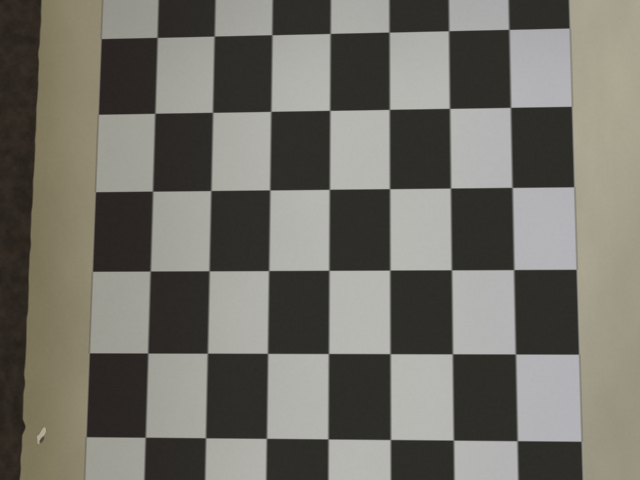
A Shadertoy shader for this pattern:

```glsl
// A printed checkerboard, eight columns wide, on a worn beige board over a dark floor.
// Each pixel is mapped back through a gentle lens and perspective warp to cell
// coordinates, then shaded with soft stripes, uneven lighting and fine grain.

#define HALF_COLUMNS 4.0
#define COLUMN_WIDTH vec2(0.1215, 0.1298)   // top, bottom
#define COLUMN_AXIS vec2(0.6892, 0.6840)    // top, bottom
#define ROW_HEIGHT 0.1710
#define ROW_AXIS 0.5642
#define ROW_FAN 0.0065
#define WARP vec2(0.0056, 0.0132)           // growth of cells to the right and down
#define BOARD_EDGE vec2(0.086, 0.042)       // top, bottom
#define SIDE_BLUR 0.0038
#define ROW_BLUR 0.0014
#define GRAIN 0.012

float hash(vec2 p) {
    vec3 q = fract(vec3(p.xyx) * 0.1031);
    q += dot(q, q.yzx + 33.33);
    return fract((q.x + q.y) * q.z);
}

float noise(vec2 p) {
    vec2 i = floor(p), f = fract(p);
    f = f * f * (3.0 - 2.0 * f);
    return mix(mix(hash(i), hash(i + vec2(1, 0)), f.x),
               mix(hash(i + vec2(0, 1)), hash(i + vec2(1, 1)), f.x), f.y);
}

float fbm(vec2 p) {
    float sum = 0.0, amplitude = 0.5;
    for (int i = 0; i < 4; i++) {
        sum += amplitude * noise(p);
        p = p * 2.03 + 17.1;
        amplitude *= 0.5;
    }
    return sum;
}

// Alternates +1 and -1 on successive unit intervals, with soft steps.
float stripe(float s, float blur) {
    float wave = 0.5 - abs(mod(s + 0.5, 2.0) - 1.0);
    return 2.0 * smoothstep(-blur, blur, wave) - 1.0;
}

// Position in cells, measured from the middle of the sheet; y runs down.
vec2 cellCoord(vec2 p) {
    float dx = p.x - 0.686;
    vec2 d = vec2((p.x - mix(COLUMN_AXIS.x, COLUMN_AXIS.y, p.y))
                  / mix(COLUMN_WIDTH.x, COLUMN_WIDTH.y, p.y),
                  (p.y - ROW_AXIS + 0.004 * dx) / (ROW_HEIGHT + ROW_FAN * dx));
    return d / (1.0 + WARP * d);
}

vec3 printedSheet(vec2 cell, vec2 blur) {
    float check = 0.5 + 0.5 * stripe(cell.x, blur.x) * stripe(cell.y, blur.y);
    vec3 white = mix(vec3(0.61, 0.605, 0.57), vec3(0.715, 0.715, 0.695),
                     smoothstep(-4.5, 0.5, cell.x));
    white = mix(white, vec3(0.70, 0.70, 0.715), smoothstep(1.0, 4.0, cell.x));
    white *= 1.0 - 0.07 * smoothstep(-2.0, -3.6, cell.y);
    vec3 black = mix(vec3(0.165, 0.145, 0.135), vec3(0.18, 0.178, 0.16),
                     smoothstep(-4.0, -1.0, cell.x));
    return mix(black, white, check);
}

vec3 beigeBoard(vec2 p) {
    vec3 left = mix(vec3(0.48, 0.45, 0.35), vec3(0.56, 0.53, 0.44),
                    smoothstep(0.05, 0.21, p.x));
    vec3 right = mix(vec3(0.66, 0.64, 0.565), vec3(0.59, 0.57, 0.50),
                     smoothstep(0.3, 1.1, p.y + 1.5 * (p.x - 1.25)));
    vec3 color = mix(left, right, smoothstep(0.4, 0.9, p.x));
    return color * (0.96 + 0.08 * fbm(p * vec2(14.0, 7.0)));
}

void mainImage(out vec4 fragColor, in vec2 fragCoord) {
    float pixel = 1.0 / iResolution.y;
    vec2 p = fragCoord * pixel;
    p.y = 1.0 - p.y;

    vec2 cell = cellCoord(p);
    float columnWidth = mix(COLUMN_WIDTH.x, COLUMN_WIDTH.y, p.y);
    vec2 blur = max(vec2(SIDE_BLUR, ROW_BLUR), pixel) / vec2(columnWidth, ROW_HEIGHT);

    // Board with a small chip near its lower left corner
    vec3 board = beigeBoard(p);
    vec2 chip = p - vec2(0.085, 0.908);
    chip.x += 0.45 * chip.y;
    float chipDist = length(chip * vec2(1.6, 0.65)) + 0.008 * (noise(p * 120.0) - 0.5);
    board = mix(board, vec3(0.68, 0.66, 0.58), 1.0 - smoothstep(0.008, 0.012, chipDist));
    float chipShade = length((chip - vec2(0.006, 0.008)) * vec2(1.5, 0.8));
    board *= 1.0 - 0.4 * (1.0 - smoothstep(0.003, 0.008, chipShade));

    // Sheet on board
    float onSheet = smoothstep(-blur.x, blur.x, HALF_COLUMNS - abs(cell.x));
    vec3 color = mix(board, printedSheet(cell, blur), onSheet);

    // Floor beyond the ragged left edge
    float edge = mix(BOARD_EDGE.x, BOARD_EDGE.y, p.y) + 0.003 * (noise(p * 45.0) - 0.5);
    edge += 0.006 * (1.0 - smoothstep(0.0, 0.02, abs(p.y - 0.89)));
    vec3 ground = vec3(0.18, 0.155, 0.13) * (0.75 + 0.5 * fbm(p * 60.0));
    float edgeBlur = max(0.0025, pixel);
    color = mix(ground, color, smoothstep(-edgeBlur, edgeBlur, p.x - edge));

    // Cloudy tone and fine grain
    color *= 0.985 + 0.03 * fbm(p * 6.0);
    color += GRAIN * (noise(p * 300.0) - 0.5);
    fragColor = vec4(color, 1.0);
}
```
